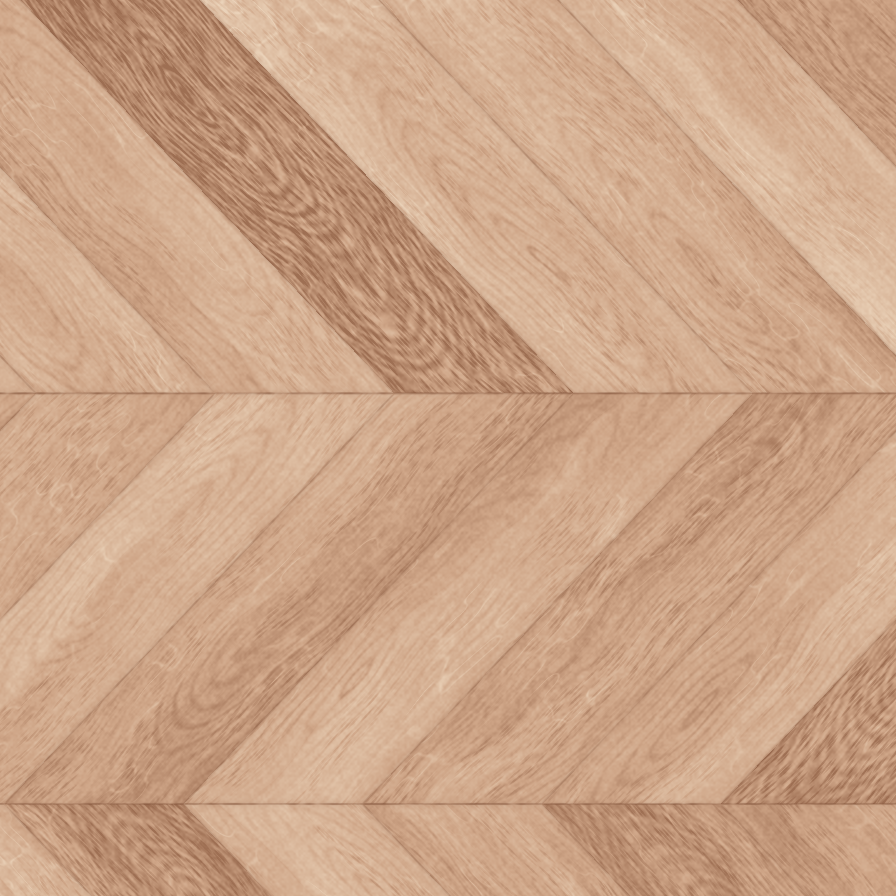
Give the GLSL for this texture, as a WebGL 1 fragment shader.

```glsl
precision highp float;
// Chevron oak floor: mirrored rows of slanted planks with thin brown seams.
// A folded, sheared coordinate numbers the planks; each gets its own tone,
// growth rings around a heart, a sapwood edge, sparse pores and pale flecks.

uniform vec2 u_resolution;

const float ROW_HEIGHT = 0.4583;
const float ROW_SEAM_Y = 0.561;     // height of the upper row seam
const float PLANK_PITCH = 0.2;      // plank width measured along x
const float PLANK_START = 0.04;
const float SLANT = 0.95;           // sideways shift per unit of height
const float SEAM_HALF = 0.0012;
const float RING_DENSITY = 115.0;
const float HAIR_DENSITY = 205.0;   // hairlines of the coarse planks
const vec2 PORE_SCALE = vec2(250.0, 30.0);
const vec3 DARK_OAK = vec3(0.62, 0.435, 0.325);
const vec3 MID_OAK = vec3(0.81, 0.648, 0.53);
const vec3 PALE_OAK = vec3(0.92, 0.825, 0.725);
const vec3 SEAM_BROWN = vec3(0.53, 0.35, 0.25);

float hash(vec2 p) {
  vec3 q = fract(p.xyx * 0.1031);
  q += dot(q, q.yzx + 33.33);
  return fract((q.x + q.y) * q.z);
}

float noise(vec2 p) {
  vec2 i = floor(p), f = fract(p);
  f = f * f * (3.0 - 2.0 * f);
  return mix(mix(hash(i), hash(i + vec2(1.0, 0.0)), f.x),
             mix(hash(i + vec2(0.0, 1.0)), hash(i + 1.0), f.x), f.y);
}

// Distance to the nearest jittered cell point
float cellular(vec2 p) {
  vec2 cell = floor(p);
  float nearest = 2.0;
  for (int y = -1; y <= 1; y++) {
    for (int x = -1; x <= 1; x++) {
      vec2 c = cell + vec2(float(x), float(y));
      vec2 point = c + vec2(hash(c), hash(c + 57.3));
      nearest = min(nearest, length(point - p));
    }
  }
  return nearest;
}

float pick(vec4 low, vec4 high, float slot) {
  vec4 k = vec4(0.0, 1.0, 2.0, 3.0);
  return dot(low, step(abs(slot - k), vec4(0.5)))
       + dot(high, step(abs(slot - 4.0 - k), vec4(0.5)));
}

// Base tone of a plank, 0 dark to 1 pale
float plankTone(float row, float index) {
  float slot = index + 1.0;
  if (row < 0.5) return pick(vec4(0.68, 0.65, 0.55, 0.25), vec4(0.67, 0.55, 0.74, 0.48), slot);
  if (row < 1.5) return pick(vec4(0.54, 0.60, 0.63, 0.46), vec4(0.55, 0.45, 0.60, 0.31), slot);
  return pick(vec4(0.60, 0.50, 0.66, 0.38), vec4(0.55, 0.46, 0.42, 0.53), slot);
}

float seamLine(float dist, float pixel) {
  return 1.0 - smoothstep(SEAM_HALF - pixel, SEAM_HALF + pixel, dist);
}

vec3 oak(float tone) {
  vec3 c = mix(DARK_OAK, MID_OAK, clamp(tone * 2.0, 0.0, 1.0));
  return mix(c, PALE_OAK, clamp(tone * 2.0 - 1.0, 0.0, 1.0));
}

void main() {
  vec2 p = gl_FragCoord.xy / u_resolution;
  float pixel = 1.0 / min(u_resolution.x, u_resolution.y);
  float stretch = sqrt(1.0 + SLANT * SLANT);

  // Fold rows into a zigzag, then number the planks
  float fold = ROW_HEIGHT - abs(mod(p.y - ROW_SEAM_Y, 2.0 * ROW_HEIGHT) - ROW_HEIGHT);
  float row = floor((ROW_SEAM_Y - p.y) / ROW_HEIGHT) + 1.0;
  float lane = (p.x + SLANT * fold - PLANK_START) / PLANK_PITCH;
  float index = floor(lane);
  float offset = (fract(lane) - 0.5) * PLANK_PITCH;
  vec2 id = vec2(index + 11.0, row * 17.0 + 5.0);

  // Plank frame: x across, y along the grain
  vec2 g = vec2(offset / stretch, stretch * fold - SLANT * offset / stretch);
  vec2 seed = 9.0 * vec2(hash(id), hash(id + 31.7)) + 1.0;
  float tone = plankTone(row, index);
  float coarse = clamp(smoothstep(0.53, 0.27, tone) + 0.25 * hash(id + 5.1), 0.05, 1.0);

  // Growth rings: thin lines on long wavering ovals around the heart
  vec2 heart = vec2((hash(id + 3.3) - 0.5) * 0.06, mix(0.12, 0.5, hash(id + 8.9)));
  float waver = 0.004 * sin(g.y * 17.0 + seed.x * 6.0) + 0.0015 * sin(g.y * 43.0 + seed.y * 5.0);
  vec2 q = (g - heart + vec2(waver, 0.0)) * vec2(1.0, 0.2);
  float radius = length(q) + 0.012 * noise((g + seed) * vec2(20.0, 9.0))
               + 0.002 * noise((g + seed) * vec2(90.0, 40.0));
  float ring = smoothstep(0.55, 0.0, abs(fract(radius * RING_DENSITY) - 0.5) * 2.0);
  float ringMask = smoothstep(0.3, 0.7, noise((g + seed) * vec2(16.0, 6.0)))
                 * exp(-9.0 * length(q));
  float hair = sin(6.2832 * HAIR_DENSITY * radius);

  // Bands, fibres, patches of short pores, and pale flecks
  vec2 w = g + seed + vec2(waver, 0.0);
  float band = noise(w * vec2(28.0, 2.6)) - 0.5;
  float blotch = noise(w * vec2(36.0, 14.0)) - 0.5;
  float fibre = noise(w * vec2(340.0, 22.0)) + 0.4 * noise(w * vec2(150.0, 6.0)) - 0.7;
  float speck = noise(p * 380.0) + noise(p * 210.0 + 7.0) - 1.0;
  float pore = 1.0 - smoothstep(0.15, 0.42, cellular(w * PORE_SCALE));
  float poreMask = mix(smoothstep(0.45, 0.75, noise(w * vec2(45.0, 9.0) + 20.0)), 1.0, coarse);
  float fleck = smoothstep(0.08, 0.0, abs(noise(w * vec2(95.0, 30.0)) - 0.55))
              * smoothstep(0.55, 0.8, noise(w * vec2(26.0, 11.0) + 40.0));
  float knot = exp(-dot(q, q) * 9000.0);

  // Sapwood: one side of a wandering line along the plank is paler
  float sapEdge = g.x + 2.0 * waver + 0.006 * noise(w * vec2(1.0, 24.0))
                + (hash(id + 2.7) - 0.5) * 0.08;
  float sapwood = smoothstep(-0.002, 0.003, sapEdge) - 0.5;
  float sapLine = exp(-abs(sapEdge + 0.002) / 0.0015) * noise(w * vec2(20.0, 28.0));

  tone += 0.18 * cos(1.571 * (index - 3.5)) * (fold / ROW_HEIGHT - 0.5);
  tone += 0.15 * band + 0.09 * blotch + (0.10 + 0.22 * coarse) * fibre + 0.10 * speck;
  tone += 0.08 * (hash(id + 6.1) > 0.5 ? sapwood : -sapwood) - 0.12 * sapLine;
  tone += (0.17 + 0.06 * coarse) * ringMask * (0.3 - ring) + 0.09 * coarse * hair;
  tone += (0.14 + 0.10 * coarse) * (0.15 - pore) * poreMask + 0.15 * fleck - 0.08 * knot;
  vec3 color = oak(tone);

  // Seams: faint and broken between planks, darker between rows
  float plankEdge = (0.5 * PLANK_PITCH - abs(offset)) / stretch;
  float rowEdge = min(fold, ROW_HEIGHT - fold);
  float wear = 0.35 + 0.65 * noise(p * 110.0);
  float seam = max(0.46 * seamLine(plankEdge, pixel), 0.75 * seamLine(rowEdge, pixel));
  float bevel = 0.16 * exp(-min(plankEdge, rowEdge) / 0.003);
  color = mix(color, SEAM_BROWN, max(seam * wear, bevel));

  gl_FragColor = vec4(color, 1.0);
}
```
